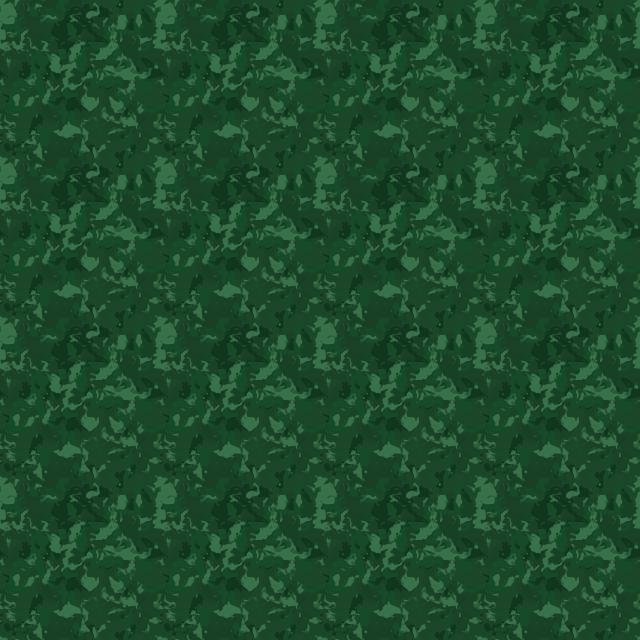
A Shadertoy shader for this texture:

```glsl
// Mottled green foliage camouflage: one seamless tile repeated 4 by 4.
// Wrapping value noise is warped and cut at thresholds into flat flecks,
// while broad soft patches steer where flecks crowd and where shade pools.

const float REPEATS = 4.0;
const vec3 BASE   = vec3(0.100, 0.260, 0.150);
const vec3 SHADE  = vec3(0.066, 0.212, 0.118);
const vec3 LEAF   = vec3(0.088, 0.295, 0.160);
const vec3 PALE   = vec3(0.160, 0.355, 0.220);
const vec3 BRIGHT = vec3(0.220, 0.445, 0.290);

float hash(vec2 cell, float seed) {
    vec3 q = fract(vec3(cell, seed) * vec3(0.1031, 0.1130, 0.0973));
    q += dot(q, q.yzx + 33.33);
    return fract((q.x + q.y) * q.z);
}

// Value noise that wraps after the given number of cells per tile
float tileNoise(vec2 uv, float cells, float seed) {
    vec2 p = uv * cells;
    vec2 i = floor(p);
    vec2 f = p - i;
    f = f * f * (3.0 - 2.0 * f);
    vec2 lo = mod(i, cells);
    vec2 hi = mod(i + 1.0, cells);
    float bottom = mix(hash(lo, seed), hash(vec2(hi.x, lo.y), seed), f.x);
    float top = mix(hash(vec2(lo.x, hi.y), seed), hash(hi, seed), f.x);
    return mix(bottom, top, f.y);
}

// Three octaves, result centred on 0.5
float tileFbm(vec2 uv, float cells, float seed) {
    float sum = 0.0, weight = 1.0, total = 0.0;
    for (int octave = 0; octave < 3; octave++) {
        sum += weight * tileNoise(uv, cells, seed + float(octave) * 7.0);
        total += weight;
        weight *= 0.6;
        cells *= 2.0;
    }
    return sum / total;
}

// Soft round patch whose distance wraps around the tile edges
float patchAt(vec2 uv, vec2 centre, vec2 radius) {
    vec2 d = (fract(uv - centre + 0.5) - 0.5) / radius;
    return exp(-dot(d, d));
}

// Antialiased cut of a field at a level
float cut(float field, float level) {
    float w = clamp(fwidth(field) * 0.5, 0.002, 0.06);
    return smoothstep(level - w, level + w, field);
}

// Where bright flecks gather: a central belt, a left edge and a low clump
float fleckDensity(vec2 uv) {
    float d = 0.12 + 0.35 * tileNoise(uv, 6.0, 3.0);
    d += 0.60 * patchAt(uv, vec2(0.24, 0.46), vec2(0.13, 0.12));
    d += 0.50 * patchAt(uv, vec2(0.72, 0.50), vec2(0.17, 0.13));
    d += 0.40 * patchAt(uv, vec2(0.45, 0.62), vec2(0.28, 0.12));
    d += 0.50 * patchAt(uv, vec2(0.02, 0.85), vec2(0.06, 0.17));
    d += 0.45 * patchAt(uv, vec2(0.47, 0.14), vec2(0.09, 0.09));
    d += 0.30 * patchAt(uv, vec2(0.78, 0.78), vec2(0.12, 0.16));
    d -= 0.30 * patchAt(uv, vec2(0.72, 0.04), vec2(0.18, 0.11));
    return clamp(d, 0.0, 1.0);
}

// Where deep shade pools
float shadeDensity(vec2 uv) {
    return patchAt(uv, vec2(0.45, 0.80), vec2(0.14, 0.16))
         + 0.7 * patchAt(uv, vec2(0.60, 0.46), vec2(0.11, 0.09));
}

vec3 camouflage(vec2 uv) {
    // Warp bends the lattice into ragged, leaning shapes
    vec2 bend = vec2(tileFbm(uv, 9.0, 11.0), tileFbm(uv, 9.0, 41.0)) - 0.5;
    vec2 p = uv + 0.09 * bend;
    float density = fleckDensity(uv);

    // Ground with faint broad steps of tone
    float tone = tileFbm(p, 5.0, 71.0);
    vec3 col = BASE * (0.96 + 0.04 * cut(tone, 0.44) + 0.05 * cut(tone, 0.58));

    // Shade pools and saturated leaf flecks
    float shade = tileFbm(p, 13.0, 101.0) + 0.23 * shadeDensity(uv);
    col = mix(col, SHADE, cut(shade, 0.66));
    float leaf = tileFbm(p, 15.0, 131.0) + 0.10 * (density - 0.4);
    col = mix(col, LEAF, cut(leaf, 0.61));

    // Pale flecks with bright cores
    float fleck = tileFbm(p, 17.0, 161.0) + 0.18 * density;
    col = mix(col, PALE, cut(fleck, 0.70));
    return mix(col, BRIGHT, cut(fleck, 0.745));
}

void mainImage(out vec4 fragColor, in vec2 fragCoord) {
    vec2 uv = fragCoord / iResolution.xy * REPEATS;
    fragColor = vec4(camouflage(uv), 1.0);
}
```
